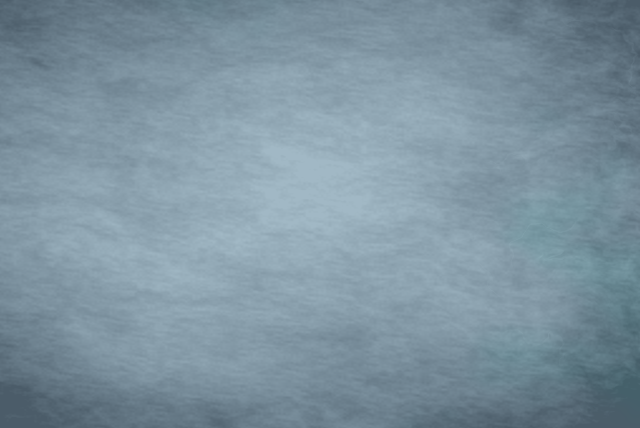
Reproduce this texture procedurally as a WebGL 2 fragment shader.

```glsl
#version 300 es
precision highp float;

uniform vec2 u_resolution;
out vec4 fragColor;

// Colours
const vec3 SHADOW = vec3(0.295, 0.362, 0.412);
const vec3 MIDTONE = vec3(0.460, 0.542, 0.595);
const vec3 LIGHT = vec3(0.612, 0.702, 0.752);
const vec3 TEAL_SHIFT = vec3(-0.028, 0.016, 0.004);

// Vignette, in canvas heights
const vec2 GLOW_CENTRE = vec2(0.71, 0.52);
const vec2 GLOW_STRETCH = vec2(1.20, 2.0);
const float GLOW_LEVEL = 0.94;
const float GLOW_FALLOFF = 0.54;

// Surface
const float TILT = -0.10;
const float CLOUD_AMOUNT = 0.50;
const float STREAK_AMOUNT = 0.24;
const float FIBRE_AMOUNT = 0.13;
const float GRAIN_AMOUNT = 0.07;
const float SMUDGE_AMOUNT = 0.26;
const float CHALK_AMOUNT = 0.30;
const vec2 SMUDGE_GRID = vec2(5.0, 9.0);

float hash(vec2 cell) {
    uvec2 k = uvec2(ivec2(cell)) * uvec2(1597u, 3571u);
    uint h = (k.x ^ (k.y << 8)) * 73856u + k.y * 2699u + 977u;
    h = (h ^ (h >> 15)) * 668265u;
    h = (h ^ (h >> 13)) * 374761u;
    h ^= h >> 16;
    return float(h & 65535u) / 65535.0;
}

float valueNoise(vec2 p) {
    vec2 cell = floor(p);
    vec2 f = fract(p);
    f = f * f * (3.0 - 2.0 * f);
    float low = mix(hash(cell), hash(cell + vec2(1, 0)), f.x);
    float high = mix(hash(cell + vec2(0, 1)), hash(cell + vec2(1, 1)), f.x);
    return mix(low, high, f.y);
}

// Layered noise, centred on zero
float fbm(vec2 p) {
    const mat2 turn = mat2(0.98, -0.2, 0.2, 0.98);
    float sum = 0.0;
    float weight = 0.5;
    for (int i = 0; i < 5; i++) {
        sum += weight * (valueNoise(p) - 0.5);
        p = turn * p * 2.03 + 17.3;
        weight *= 0.5;
    }
    return sum;
}

// Soft, wide marks, one at most per grid cell
float smudges(vec2 p) {
    vec2 g = p * SMUDGE_GRID;
    vec2 home = floor(g);
    float shade = 0.0;
    for (int y = -1; y <= 1; y++) {
        for (int x = -1; x <= 1; x++) {
            vec2 cell = home + vec2(x, y);
            vec2 jitter = vec2(hash(cell + 31.0), hash(cell + 67.0));
            float size = mix(0.14, 0.36, hash(cell + 113.0));
            float strength = smoothstep(0.45, 1.0, hash(cell + 151.0));
            vec2 d = (g - cell - jitter) / size;
            shade += strength * exp(-dot(d, d));
        }
    }
    return shade;
}

void main() {
    vec2 p = gl_FragCoord.xy / u_resolution.y;
    float aspect = u_resolution.x / u_resolution.y;
    vec2 q = vec2(p.x, p.y - TILT * p.x);
    vec2 warp = vec2(fbm(p * 5.0 + 41.0), fbm(p * 6.0 + 83.0));

    // Glow fading to dark borders
    vec2 fromGlow = (p - GLOW_CENTRE) * GLOW_STRETCH;
    float edge = dot(fromGlow, fromGlow);
    float tone = GLOW_LEVEL - GLOW_FALLOFF * edge;
    float wear = smoothstep(0.15, 1.1, edge);

    // Clouds and brushed streaks
    tone += CLOUD_AMOUNT * fbm(q * vec2(2.6, 4.6) + warp * 0.6 + 5.0);
    tone += STREAK_AMOUNT * fbm(q * vec2(8.0, 30.0) + warp * 3.0 + 29.0);

    // Dark smudges, stronger near the borders
    float ragged = 0.75 + fbm(q * vec2(14.0, 36.0) + 11.0);
    tone -= SMUDGE_AMOUNT * mix(0.15, 1.0, wear) * ragged * smudges(q + warp * 0.05);

    // Chalky scuffs and thin scratches toward the right
    float right = smoothstep(0.62, 1.0, p.x / aspect);
    float scuff = fbm(p * vec2(24.0, 34.0) + warp * 5.0 + 59.0);
    float contour = abs(fbm(p * vec2(5.0, 7.0) + warp + 71.0));
    float scratch = 1.0 - smoothstep(0.003, 0.016, contour);
    float patchy = smoothstep(0.4, 0.7, valueNoise(p * 9.0 + 7.0));
    tone += right * (CHALK_AMOUNT * scuff + 0.09 * scratch * patchy);

    // Woven fibres and fine grain
    vec2 weave = q + warp * vec2(0.03, 0.02);
    tone += FIBRE_AMOUNT * (valueNoise(weave * vec2(48.0, 150.0)) - 0.5);
    tone += GRAIN_AMOUNT * (valueNoise(p * vec2(170.0, 210.0) + 13.0) - 0.5);

    // Colour ramp with patches of teal
    tone = clamp(tone, 0.0, 1.06);
    vec3 colour = mix(SHADOW, MIDTONE, min(tone * 2.0, 1.0));
    colour = mix(colour, LIGHT, max(tone * 2.0 - 1.0, 0.0));
    float teal = smoothstep(0.02, 0.28, fbm(q * vec2(2.2, 3.6) + 97.0));
    fragColor = vec4(colour + TEAL_SHIFT * teal, 1.0);
}
```
